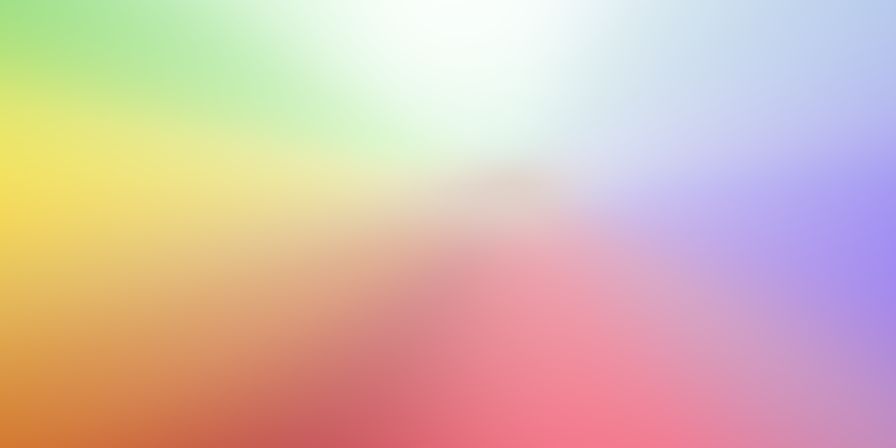
This background is drawn by a WebGL 2 fragment shader. Its source:

```glsl
#version 300 es
precision highp float;

uniform vec2 u_resolution;
out vec4 fragColor;

#define HUB vec2(0.57, 0.57)
#define HUB_COLOR rgb(224, 208, 200)
#define HUB_FALLOFF 30.0
#define FRAME_POWER 10.0
#define GLOW_POS vec2(0.50, 1.0)
#define GLOW_RADIUS vec2(0.12, 0.22)
#define GLOW_STRENGTH 0.75
#define SECTORS 16

#define rgb(r, g, b) (vec3(r, g, b) / 255.0)

// Colours around the frame, counterclockwise from the right
const vec3 RIM[SECTORS] = vec3[SECTORS](
    rgb(165, 152, 242), rgb(180, 183, 240), rgb(186, 204, 237), rgb(215, 231, 240),
    rgb(244, 252, 249), rgb(225, 248, 225), rgb(167, 226, 140), rgb(226, 230, 112),
    rgb(243, 221, 93),  rgb(229, 185, 88),  rgb(212, 126, 58),  rgb(200, 90, 90),
    rgb(238, 116, 132), rgb(240, 125, 148), rgb(198, 141, 190), rgb(165, 138, 236));

// Paler colours near the hub, one for every second sector
const vec3 CORE[SECTORS / 2] = vec3[SECTORS / 2](
    rgb(225, 222, 240), rgb(229, 233, 243), rgb(220, 244, 231), rgb(240, 253, 225),
    rgb(230, 228, 210), rgb(228, 195, 185), rgb(230, 178, 184), rgb(232, 184, 200));

// Colour along one spoke, from core to rim
vec3 spoke(int index, float radius) {
    int k = (index + SECTORS) % SECTORS;
    int next = ((k + 1) / 2) % (SECTORS / 2);
    vec3 core = mix(CORE[k / 2], CORE[next], 0.5);
    return mix(core, RIM[k], radius);
}

// Smooth cubic blend between neighbouring spokes
vec3 conicGradient(float angle, float radius) {
    float sector = angle / 6.2831853 * float(SECTORS);
    int k = int(floor(sector));
    float t = fract(sector);
    vec3 a = spoke(k - 1, radius);
    vec3 b = spoke(k, radius);
    vec3 c = spoke(k + 1, radius);
    vec3 d = spoke(k + 2, radius);
    return b + 0.5 * t * (c - a + t * (2.0 * a - 5.0 * b + 4.0 * c - d
                        + t * (3.0 * (b - c) + d - a)));
}

void main() {
    vec2 uv = gl_FragCoord.xy / u_resolution;

    // Stretch each side so the frame lies one unit from the hub
    vec2 offset = uv - HUB;
    vec2 q = offset / mix(HUB, 1.0 - HUB, step(0.0, offset));
    vec2 powers = pow(abs(q) + 1e-4, vec2(FRAME_POWER));
    float radius = pow(powers.x + powers.y, 1.0 / FRAME_POWER);
    float angle = atan(q.y, q.x + 1e-6);

    // Conic mesh with a soft centre
    vec3 color = conicGradient(angle, radius);
    color = mix(color, HUB_COLOR, exp(-HUB_FALLOFF * dot(q, q)));

    // White light at the top
    vec2 g = (uv - GLOW_POS) / GLOW_RADIUS;
    color = mix(color, vec3(0.99, 1.0, 0.99), GLOW_STRENGTH * exp(-dot(g, g)));

    fragColor = vec4(clamp(color, 0.0, 1.0), 1.0);
}
```
